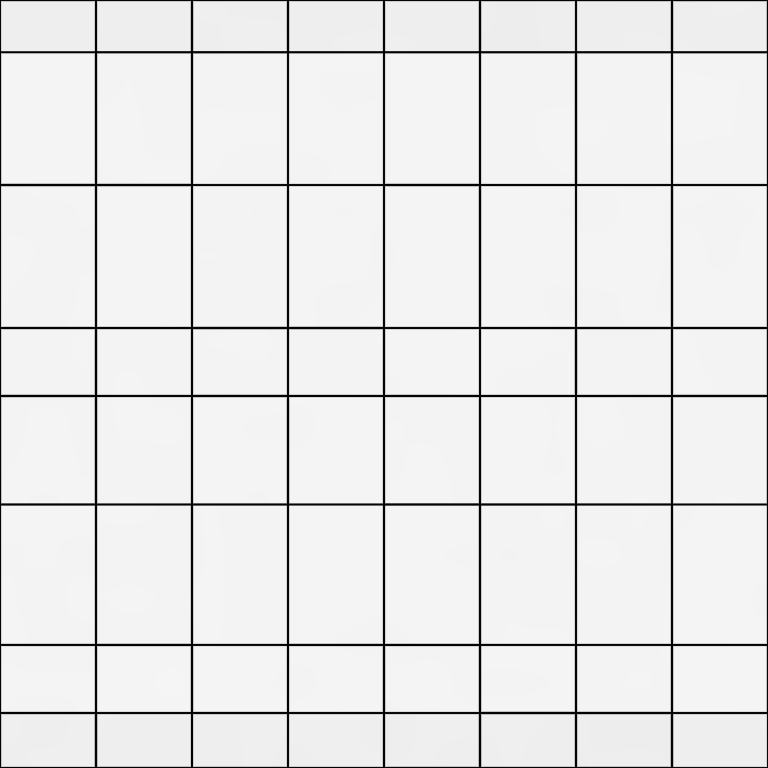
Write a Shadertoy shader that draws this pattern.

```glsl
// Pale tiles in eight even columns and eight uneven rows, ruled by thin black lines.
#define COLUMNS 8.0
#define LINE_WIDTH 0.0029
#define WIDTH_VARIATION 0.12
#define EDGE_SOFTNESS 1.15
#define TILE_COLOR vec3(0.955)
#define LINE_COLOR vec3(0.012)
#define TILE_VARIATION 0.004
#define MOTTLE 0.005
#define END_ROW_SHADE 0.021

// Heights of the horizontal rules, bottom to top.
const float RULES[9] = float[9](0.0, 0.0716, 0.1602, 0.3431, 0.4844,
                                0.5729, 0.7591, 0.9320, 1.0);

float hash(vec2 p) {
    vec3 q = fract(vec3(p.xyx) * 0.1031);
    q += dot(q, q.yzx + 33.33);
    return fract((q.x + q.y) * q.z);
}

float valueNoise(vec2 p) {
    vec2 cell = floor(p), f = fract(p);
    f = f * f * (3.0 - 2.0 * f);
    float low = mix(hash(cell), hash(cell + vec2(1, 0)), f.x);
    float high = mix(hash(cell + vec2(0, 1)), hash(cell + vec2(1, 1)), f.x);
    return mix(low, high, f.y);
}

// Coverage of a rule whose width differs slightly for each segment.
float ruleCoverage(float dist, vec2 segment, float pixel) {
    float halfWidth = 0.5 * LINE_WIDTH * (1.0 + WIDTH_VARIATION * (hash(segment) - 0.5));
    return clamp((halfWidth - dist) / (pixel * EDGE_SOFTNESS) + 0.5, 0.0, 1.0);
}

void mainImage(out vec4 fragColor, in vec2 fragCoord) {
    vec2 uv = fragCoord / iResolution.xy;
    vec2 pixel = 1.0 / iResolution.xy;

    // Current row and the nearest horizontal rule.
    float row = -1.0, nearestRule = 0.0, ruleDistance = 1.0;
    for (int i = 0; i < 9; i++) {
        float d = abs(uv.y - RULES[i]);
        row += step(RULES[i], uv.y);
        if (d < ruleDistance) {
            ruleDistance = d;
            nearestRule = float(i);
        }
    }

    // Current column and the nearest vertical rule.
    float column = floor(uv.x * COLUMNS);
    float nearestColumn = round(uv.x * COLUMNS);
    float columnDistance = abs(uv.x - nearestColumn / COLUMNS);

    // Faint tone differences, with grayer rows at both ends.
    float tone = TILE_VARIATION * (hash(vec2(column, row) + 7.0) - 0.5);
    tone += MOTTLE * (valueNoise(uv * 18.0) - 0.5);
    tone -= END_ROW_SHADE * (row < 0.5 || row > 6.5 ? 1.0 : 0.0);
    vec3 color = TILE_COLOR + tone;

    // Black rules.
    float vertical = ruleCoverage(columnDistance, vec2(nearestColumn, row + 20.0), pixel.x);
    float horizontal = ruleCoverage(ruleDistance, vec2(column + 40.0, nearestRule), pixel.y);
    color = mix(color, LINE_COLOR, max(vertical, horizontal));

    fragColor = vec4(color, 1.0);
}
```
